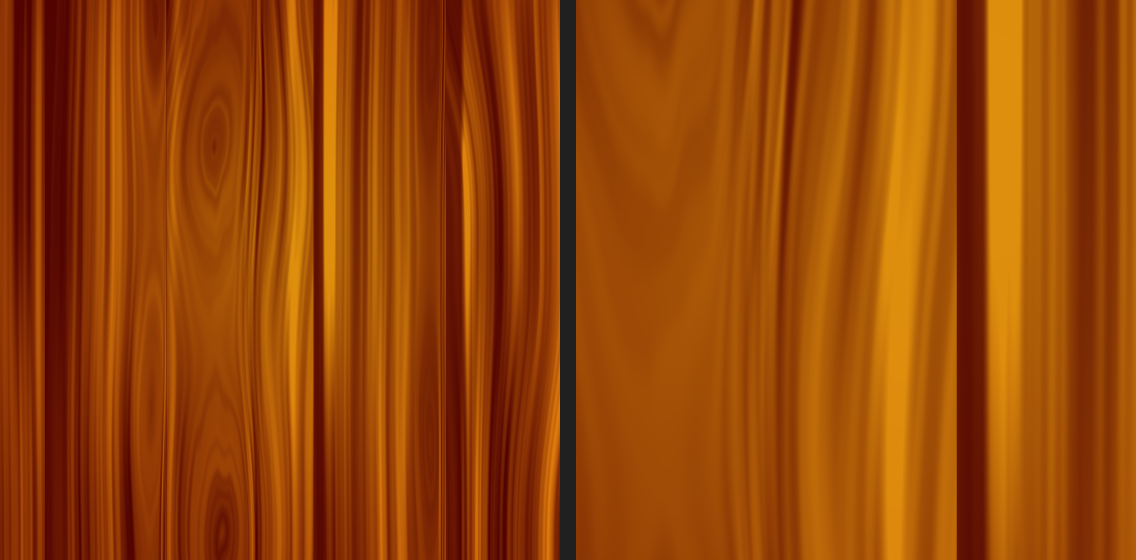
Left: the whole. Right: its middle third, enlarged.
This texture is drawn by a WebGL 1 fragment shader. Its source:

```glsl
precision highp float;
uniform vec2 u_resolution;

// Board layout: one component per seam, left to right
const vec4 SEAM_X = vec4(0.080, 0.297, 0.560, 0.796);
const vec4 SEAM_WIDTH = vec4(0.045, 0.0, 0.020, 0.034);
const vec4 HEART_X = vec4(0.285, 0.392, 0.778, 1.150);
const vec4 HEART_Y = vec4(0.280, 0.740, 0.220, 0.500);
const vec4 HEART_SIZE = vec4(0.030, 0.065, 0.022, 0.010);
const vec4 WARP = vec4(0.022, 0.022, 0.012, 0.085);
const vec4 SHEEN_OFFSET = vec4(-0.014, 0.014, -0.040, -0.076);
const float HEART_PERIOD = 0.70;
const float SHEEN_WIDTH = 0.009;

// Tone
const float BASE_TONE = 0.41;
const float GRAIN_CONTRAST = 1.05;
const float GLOW_STRENGTH = 0.30;
const vec2 GLOW_CENTER = vec2(0.56, 0.58);
const vec2 GLOW_RADIUS = vec2(0.36, 0.42);
const vec3 DARK_WOOD = vec3(0.32, 0.015, 0.005);
const vec3 MID_WOOD = vec3(0.58, 0.245, 0.018);
const vec3 GOLD_WOOD = vec3(0.87, 0.52, 0.05);
const float PI = 3.14159;
const int SAMPLES = 4;

float hash(vec2 p) {
  return fract(sin(dot(p, vec2(127.1, 311.7))) * 43758.5453);
}

float noise(vec2 p) {
  vec2 i = floor(p);
  vec2 f = fract(p);
  f = f * f * f * (f * (f * 6.0 - 15.0) + 10.0);
  return mix(mix(hash(i), hash(i + vec2(1.0, 0.0)), f.x),
             mix(hash(i + vec2(0.0, 1.0)), hash(i + 1.0), f.x), f.y);
}

float signedNoise(vec2 p) {
  return noise(p) * 2.0 - 1.0;
}

// Fibres follow the ring coordinate and fade slowly along the board
float grain(float ring, float y, float board) {
  float sum = 0.0;
  float amplitude = 0.32;
  float frequency = 32.0;
  for (int i = 0; i < 4; i++) {
    sum += amplitude * signedNoise(vec2(ring * frequency + board * 17.3, y * 1.3 + float(i) * 9.0));
    amplitude *= 0.74;
    frequency *= 1.95;
  }
  return sum;
}

vec3 woodColor(float tone, float glow) {
  vec3 color = mix(DARK_WOOD, MID_WOOD, clamp(tone * 2.0, 0.0, 1.0));
  color = mix(color, GOLD_WOOD, clamp(tone * 2.0 - 1.0, 0.0, 1.0));
  color.g *= mix(0.90, 1.08, glow);
  return color;
}

vec3 wood(vec2 p) {
  // Pick the board and its heart; collect dark seams and bright sheen
  float board = 0.0;
  float warpAmount = 0.008;
  vec3 heart = vec3(-0.15, 0.5, 0.01);
  float seam = 0.0;
  float sheen = 0.0;
  float bend = signedNoise(vec2(p.x * 6.0, p.y * 2.0 + 3.0));
  for (int i = 0; i < 4; i++) {
    float offset = p.x - SEAM_X[i];
    if (offset > 0.0) {
      board += 1.0;
      warpAmount = WARP[i];
      heart = vec3(HEART_X[i], HEART_Y[i], HEART_SIZE[i]);
      float width = SEAM_WIDTH[i];
      seam += 1.0 - smoothstep(width * 0.75, width + 0.001, offset);
    }
    float across = (offset - SHEEN_OFFSET[i] + 0.006 * bend) / SHEEN_WIDTH;
    sheen += exp(-across * across) * mix(0.5, 1.0, noise(vec2(float(i) * 7.0, p.y * 3.0)));
  }

  // Rings close around the hearts and run straight farther away
  float sway = signedNoise(vec2(p.x * 3.0 + board * 5.0, p.y * 1.8 + board));
  vec2 d = p - heart.xy;
  d.x += warpAmount * sway;
  d.y += 0.022 * signedNoise(vec2(p.x * 75.0, p.y * 5.0));
  float rise = heart.z * sin(PI * d.y / HEART_PERIOD);
  float ring = sqrt(d.x * d.x + rise * rise);
  float side = smoothstep(heart.z * 0.5, heart.z * 1.3, abs(d.x));
  float fibres = grain(ring, p.y, board + 0.4 * step(0.0, d.x) * side);
  fibres *= mix(0.42, 1.0, side);

  // Broad light and shade
  vec2 g = (p - GLOW_CENTER) / GLOW_RADIUS;
  float glow = exp(-dot(g, g));
  float tone = BASE_TONE + GRAIN_CONTRAST * fibres + GLOW_STRENGTH * glow;
  tone += 0.14 * signedNoise(vec2(p.x * 5.0 + board * 3.0, p.y * 2.2));
  tone -= 0.25 * step(board, 1.5) * smoothstep(0.15, 0.70, p.y);
  tone -= 0.20 * exp(-ring * ring / 0.00014) * (1.0 - side);
  tone += 0.34 * sheen;
  tone = mix(tone, 0.04 + 0.25 * fibres, 0.9 * min(seam, 1.0));
  return woodColor(tone, glow);
}

void main() {
  vec3 color = vec3(0.0);
  for (int i = 0; i < SAMPLES; i++) {
    float shift = (float(i) + 0.5) / float(SAMPLES) - 0.5;
    color += wood((gl_FragCoord.xy + vec2(shift, 0.0)) / u_resolution);
  }
  gl_FragColor = vec4(color / float(SAMPLES), 1.0);
}
```
